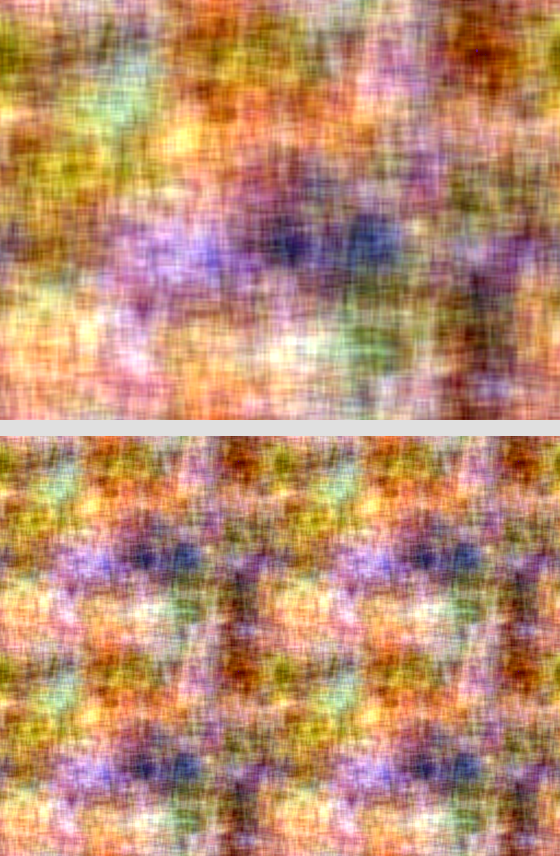
Top: one tile. Bottom: repeated 2 by 2.
Give the GLSL for this texture, as a Shadertoy shader.

```glsl
// Mottled woven cloth in ochre, cream, rust and dusty violet.
// Octaves of wrapping value noise, stretched along both axes, sum into cloudy
// patches crossed by fine threads; three noise channels steer light and hue.

// Integer hash: three values in -0.5..0.5 for a cell and a layer
vec3 hash3(ivec2 cell, int layer) {
    uvec3 v = uvec3(ivec3(cell, layer)) * 1664525u + 1013904223u;
    v.x += v.y * v.z;
    v.y += v.z * v.x;
    v.z += v.x * v.y;
    v ^= v >> 16u;
    v.x += v.y * v.z;
    v.y += v.z * v.x;
    v.z += v.x * v.y;
    return vec3(v >> 8u) / 16777216.0 - 0.5;
}

// Value noise that repeats after a whole number of cells
vec3 wrapNoise(vec2 uv, ivec2 cells, int layer) {
    vec2 shift = hash3(ivec2(91, 37), layer).xy;
    vec2 p = fract(uv + shift) * vec2(cells);
    ivec2 a = ivec2(floor(p)) % cells;
    ivec2 b = (a + 1) % cells;
    vec2 f = fract(p);
    f = f * f * (3.0 - 2.0 * f);
    vec3 low = mix(hash3(a, layer), hash3(ivec2(b.x, a.y), layer), f.x);
    vec3 high = mix(hash3(ivec2(a.x, b.y), layer), hash3(b, layer), f.x);
    return mix(low, high, f.y);
}

// Sum of horizontal and vertical strokes, longer and thinner at each octave
vec3 weave(vec2 uv) {
    vec3 sum = vec3(0.0);
    vec3 weight = vec3(1.9, 2.4, 2.2);
    vec3 decay = vec3(0.84, 0.69, 0.75);
    float along = 4.0;
    float across = 4.0;
    for (int octave = 0; octave < 7; octave++) {
        ivec2 weft = ivec2(round(vec2(along, across * 0.75)));
        ivec2 warp = ivec2(round(vec2(across, along * 0.75)));
        sum += weight * wrapNoise(uv, weft, 2 * octave + 11);
        sum += weight * wrapNoise(uv, warp, 2 * octave + 12);
        weight *= decay;
        along *= 1.5;
        across *= 2.0;
    }
    return sum;
}

void mainImage(out vec4 fragColor, in vec2 fragCoord) {
    vec2 uv = fragCoord / iResolution.xy;
    vec3 cloth = weave(uv);

    // Light, ochre-to-violet and green-to-rust shifts around a tan base
    vec3 color = vec3(0.745, 0.585, 0.42);
    color += cloth.x * vec3(0.155, 0.17, 0.15);
    color += cloth.y * vec3(-0.03, 0.01, 0.17);
    color += cloth.z * vec3(0.05, -0.045, 0.03);

    // Rare violet flecks inside the deepest rust
    float fleck = 1.0 - smoothstep(-0.27, -0.22, color.b);
    color.b = mix(color.b, 0.45, fleck);

    fragColor = vec4(clamp(color, 0.0, 1.0), 1.0);
}
```
